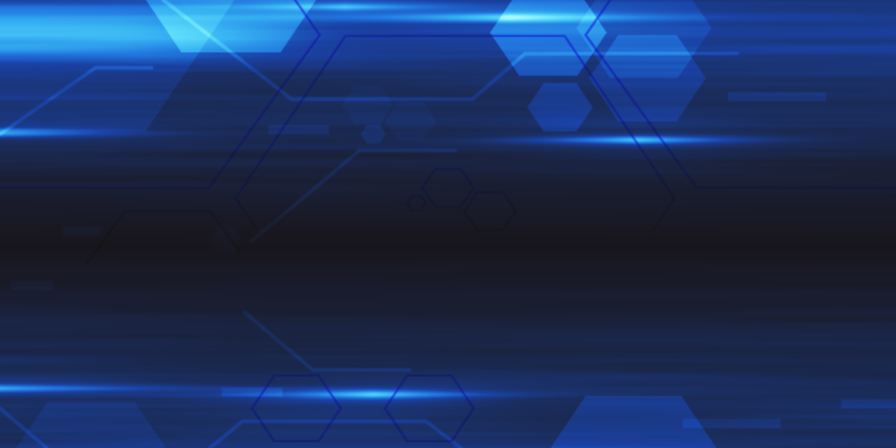
Reproduce this background procedurally as a Shadertoy shader.

```glsl
// Dark blue technology backdrop: streaked light, lens flares, hexagons and circuit traces.
#define GRID 384.0        // layout units over the height, y runs down from the top
#define HEX_SQUASH 1.17   // flattening of the hexagons
#define DARK_ROW 211.0    // row where the backdrop is darkest
#define BASE_LIGHT 2.4
#define STREAK_GAIN 0.35
#define TRACE_GAIN 0.65
#define BAR_GAIN 0.45
#define INK_GAIN 0.6

// Palette steps, from darkest to brightest
const vec3 PALETTE[8] = vec3[](
    vec3(.095, .085, .11), vec3(.10, .12, .20), vec3(.10, .18, .38), vec3(.10, .26, .65),
    vec3(.13, .46, .87), vec3(.21, .69, .95), vec3(.36, .86, .98), vec3(.65, .97, 1.0));

// Flares: centre, half length, strength
const vec4 FLARES[6] = vec4[](
    vec4(295, 6, 65, 3.0), vec4(437, 15, 80, 3.4), vec4(547, 120, 65, 3.7),
    vec4(320, 338, 70, 3.8), vec4(0, 114, 90, 3.2), vec4(0, 333, 110, 3.0));

// Filled hexagons: centre, radius, gain
const vec4 PLATES[12] = vec4[](
    vec4(20, -43, 210, .45), vec4(198, -18, 85, 1.1), vec4(470, 28, 50, 1.2),
    vec4(552, 24, 58, .45), vec4(555, 67, 50, .65), vec4(480, 92, 28, .8),
    vec4(315, 90, 22, .2), vec4(352, 104, 22, .2), vec4(320, 115, 11, .5),
    vec4(193, 206, 14, .25), vec4(543, 400, 82, .8), vec4(78, 400, 75, .35));

// Outlined hexagons: centre, radius
const vec3 RINGS[5] = vec3[](
    vec3(384, 161, 22), vec3(420, 181, 22), vec3(357, 174, 8),
    vec3(368, 350, 38), vec3(254, 350, 38));

// Short bars: centre, half length
const vec3 BARS[7] = vec3[](
    vec3(666, 83, 42), vec3(256, 111, 26), vec3(627, 363, 42), vec3(216, 336, 26),
    vec3(748, 346, 27), vec3(28, 245, 18), vec3(70, 198, 16));

float hash(vec2 p) {
    vec3 q = fract(vec3(p.xyx) * .1031);
    q += dot(q, q.yzx + 33.33);
    return fract((q.x + q.y) * q.z);
}

float noise(vec2 p) {
    vec2 i = floor(p), f = fract(p);
    f *= f * (3.0 - 2.0 * f);
    return mix(mix(hash(i), hash(i + vec2(1, 0)), f.x),
               mix(hash(i + vec2(0, 1)), hash(i + 1.0), f.x), f.y);
}

float hexagon(vec2 p, float radius) {
    p = abs(p) * vec2(1, HEX_SQUASH);
    return max(dot(p, vec2(.866, .5)), p.y) - radius * .866;
}

float segment(vec2 p, vec2 a, vec2 b) {
    vec2 ab = b - a;
    return length(p - a - ab * clamp(dot(p - a, ab) / dot(ab, ab), 0.0, 1.0));
}

float trace(vec2 p, vec2 a, vec2 b, vec2 c, vec2 d) {
    return min(segment(p, a, b), min(segment(p, b, c), segment(p, c, d)));
}

float cover(float dist, float soft) { return 1.0 - smoothstep(-soft, soft, dist); }

float bell(float x) { return exp(-x * x); }

void mainImage(out vec4 fragColor, in vec2 fragCoord) {
    vec2 p = fragCoord / iResolution.y * GRID;
    p.y = GRID - p.y;
    float soft = max(1.2, GRID / iResolution.y);

    // Backdrop with horizontal streaks
    float light = BASE_LIGHT * tanh(abs(p.y - DARK_ROW) / 120.0);
    float streak = noise(p / vec2(260, 7)) + .5 * noise(p / vec2(140, 3) + 40.0) - .75;
    light += STREAK_GAIN * streak * min(light, 1.5);

    // Broad beam from the upper left
    float beam = 2.1 * (1.0 - smoothstep(90.0, 340.0, p.x));
    light += beam * bell((p.y - 28.0) / 21.0) + .55 * bell((p.y - 32.0) / 22.0);

    // Hexagon plates
    for (int i = 0; i < PLATES.length(); i++)
        light += PLATES[i].w * cover(hexagon(p - PLATES[i].xy, PLATES[i].z), soft);

    // Circuit traces and bars
    float wire = trace(p, vec2(140, 0), vec2(250, 85), vec2(405, 85), vec2(450, 46));
    wire = min(wire, segment(p, vec2(450, 46), vec2(632, 46)));
    wire = min(wire, trace(p, vec2(-40, 143), vec2(0, 115), vec2(82, 58), vec2(130, 58)));
    wire = min(wire, trace(p, vec2(215, 207), vec2(250, 178), vec2(308, 129), vec2(390, 129)));
    wire = min(wire, trace(p, vec2(210, 268), vec2(268, 317), vec2(350, 317), vec2(351, 317)));
    wire = min(wire, trace(p, vec2(180, 384), vec2(208, 361), vec2(365, 361), vec2(395, 384)));
    wire = min(wire, segment(p, vec2(0, 350), vec2(40, 384)));
    light += TRACE_GAIN * cover(wire - 1.6, soft);
    for (int i = 0; i < BARS.length(); i++) {
        vec2 edge = abs(p - BARS[i].xy) - vec2(BARS[i].z, 4);
        light += BAR_GAIN * cover(max(edge.x, edge.y), soft);
    }

    // Lens flares: thin core inside a soft halo
    for (int i = 0; i < FLARES.length(); i++) {
        vec2 d = abs(p - FLARES[i].xy);
        float core = exp(-d.x / FLARES[i].z) * bell(d.y / 3.5);
        float halo = bell(d.x / FLARES[i].z / 1.5) * exp(-d.y / 11.0);
        light += FLARES[i].w * (.7 * core + .3 * halo);
    }

    // Dark ink outlines; the outer frame is mirrored about its axis
    vec2 m = vec2(abs(p.x - 388.0), p.y);
    float ink = trace(m, vec2(400, 161), vec2(209, 161), vec2(114, 30), vec2(135, 0));
    float frame = abs(hexagon(p - vec2(390, 170), 188.0));
    ink = min(ink, frame + 6.0 * smoothstep(190.0, 225.0, p.y));
    ink = min(ink, trace(p, vec2(75, 225), vec2(107, 181), vec2(180, 181), vec2(205, 215)));
    for (int i = 0; i < RINGS.length(); i++)
        ink = min(ink, abs(hexagon(p - RINGS[i].xy, RINGS[i].z)));

    // Light level to colour
    vec3 color = PALETTE[0];
    for (int i = 1; i < PALETTE.length(); i++)
        color = mix(color, PALETTE[i], clamp(light - float(i - 1), 0.0, 1.0));
    vec3 inkColor = vec3(.06, .08, .04 + .2 * min(light, 4.0));
    color = mix(color, inkColor, INK_GAIN * cover(ink - 1.0, soft));
    fragColor = vec4(color, 1);
}
```
